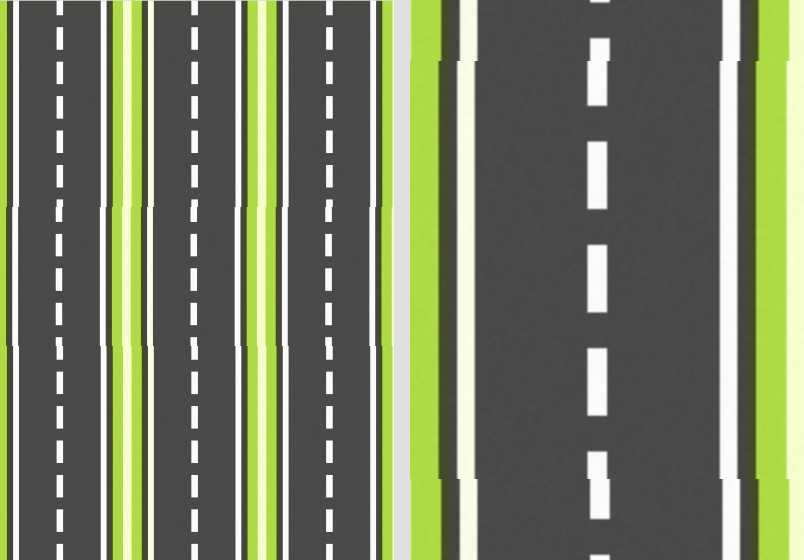
Left: the whole. Right: its middle third, enlarged.
Reproduce this pattern procedurally as a Shadertoy shader.

```glsl
#define ROADS_ACROSS 2.923    // road periods across the canvas width
#define FIRST_CENTRE 0.444    // centre of the first road, in periods
#define LINE_INNER 0.303      // band edges, measured from a road centre
#define LINE_OUTER 0.3465
#define GRASS_INNER 0.3925
#define MEDIAN_INNER 0.468
#define DASH_PERIOD 0.2555
#define DASH_OFFSET 0.0366
#define DASH_HALF vec2(0.0243, 0.0835)
#define SLICE vec2(1.586, 2.620)  // bottom and top of the displaced strip
#define SLICE_SHIFT 0.0065
#define SOFTNESS 0.0045

const vec3 ASPHALT = vec3(0.288, 0.288, 0.284);
const vec3 PAINT = vec3(0.98, 0.985, 0.98);
const vec3 OLIVE = vec3(0.26, 0.30, 0.14);
const vec3 GRASS = vec3(0.68, 0.86, 0.27);
const vec3 CREAM = vec3(0.96, 0.995, 0.80);

float hash(vec2 p) {
    p = fract(p * vec2(0.1031, 0.1137));
    p += dot(p, p.yx + 33.33);
    return fract((p.x + p.y) * p.x);
}

float noise(vec2 p) {
    vec2 cell = floor(p), f = fract(p);
    f *= f * (3.0 - 2.0 * f);
    return mix(mix(hash(cell), hash(cell + vec2(1, 0)), f.x),
               mix(hash(cell + vec2(0, 1)), hash(cell + vec2(1, 1)), f.x), f.y);
}

float stepSoft(float edge, float x, float blur) {
    return smoothstep(edge - blur, edge + blur, x);
}

vec3 roadColor(vec2 p, float blur) {
    // One road per period, mirrored about its centre
    float lane = p.x - FIRST_CENTRE;
    float id = floor(lane + 0.5);
    float x = lane - id;
    float d = abs(x);

    // The left line of the middle road is slightly yellowed
    float yellowed = (id == 1.0 && x < 0.0) ? 0.45 : 0.0;
    vec3 linePaint = mix(PAINT, CREAM, yellowed);

    // Asphalt, edge line, shoulder, grass and pale median
    vec3 shoulder = mix(ASPHALT * 0.94, OLIVE, smoothstep(0.356, 0.386, d));
    vec3 color = mix(ASPHALT, linePaint, stepSoft(LINE_INNER, d, blur));
    color = mix(color, shoulder, stepSoft(LINE_OUTER, d, blur));
    color = mix(color, GRASS, stepSoft(GRASS_INNER, d, blur));
    color = mix(color, CREAM, stepSoft(MEDIAN_INNER, d, blur));

    // Dashed centre line
    float y = (p.y - DASH_OFFSET) / DASH_PERIOD;
    y = (y - floor(y + 0.5)) * DASH_PERIOD;
    vec2 inside = DASH_HALF - abs(vec2(x, y));
    float dash = stepSoft(0.0, inside.x, blur) * stepSoft(0.0, inside.y, blur);
    return mix(color, PAINT, dash);
}

void mainImage(out vec4 fragColor, in vec2 fragCoord) {
    float pixel = ROADS_ACROSS / iResolution.x;
    vec2 p = fragCoord * pixel;
    float blur = max(0.6 * pixel, SOFTNESS);

    // A horizontal strip sits slightly to the left of the rest
    if (p.y > SLICE.x && p.y < SLICE.y) p.x += SLICE_SHIFT;
    vec3 color = roadColor(p, blur);

    // Faint mottling
    color += 0.014 * (noise(p * 90.0) - 0.5);

    // Pale trim along the top border
    float fromTop = iResolution.y * pixel - p.y;
    color = mix(color, vec3(0.85, 0.87, 0.83), 0.8 * (1.0 - stepSoft(0.007, fromTop, blur)));
    fragColor = vec4(clamp(color, 0.0, 1.0), 1.0);
}
```
